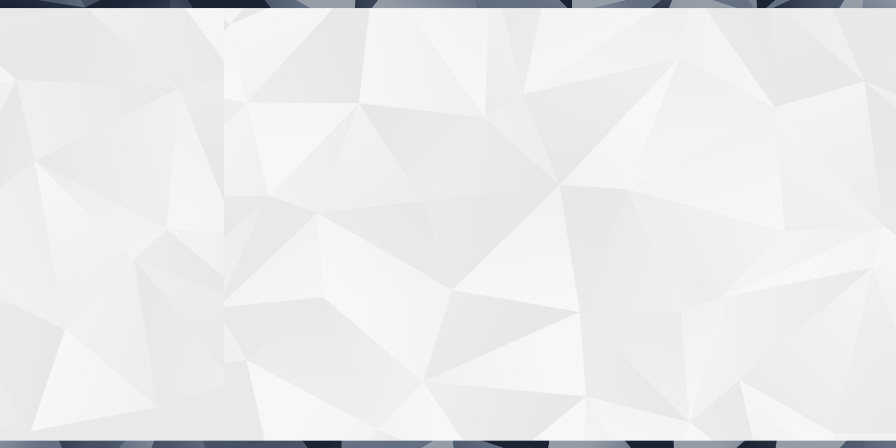
Write a Shadertoy shader that draws this background.

```glsl
// Pale low-poly paper between two thin dark faceted strips.
// A jittered grid is cut into triangles; each gets a random tone and a soft
// linear sheen, and the tone is mapped to a light or a dark palette.

const float CELL = 0.225;          // mean facet size, in canvas heights
const float JITTER = 0.76;         // vertex scatter, in cells
const float SHEEN = 0.34;          // tone change across one cell
const float TONE_SKEW = 1.3;       // above 1 favours the darker tones
const float SEAM_X = 0.5;          // vertical join of the two sheets
const float STRIP_TOP = 0.0182;
const float STRIP_BOTTOM = 0.0165;
const float PLAIN_TONE = 0.08;

const vec3 PAPER_LOW  = vec3(0.903, 0.908, 0.916);
const vec3 PAPER_HIGH = vec3(0.965, 0.969, 0.976);
const vec3 INK   = vec3(0.10, 0.14, 0.20);
const vec3 SLATE = vec3(0.27, 0.32, 0.39);
const vec3 STEEL = vec3(0.39, 0.44, 0.51);
const vec3 ASH   = vec3(0.58, 0.61, 0.65);

vec2 hash2(vec2 p) {
    vec3 q = fract(p.xyx * vec3(0.1031, 0.1030, 0.0973));
    q += dot(q, q.yzx + 33.33);
    return fract((q.xx + q.yz) * q.zy);
}

float cross2(vec2 a, vec2 b) { return a.x * b.y - a.y * b.x; }

float area2(vec2 a, vec2 b, vec2 c) { return cross2(b - a, c - a); }

// Distance to the left of the line a-b
float edgeDistance(vec2 p, vec2 a, vec2 b) {
    return cross2(b - a, p - a) / max(length(b - a), 1e-4);
}

vec2 meshVertex(vec2 cell, float seed) {
    return cell + 0.5 + JITTER * (hash2(cell + seed) - 0.5);
}

// Unfaceted margin beside the seam and along the lower left
float plainArea(vec2 p) {
    bool beside = p.x > SEAM_X && p.x < 0.62 && p.y < 0.58;
    bool below = p.x < 0.65 && p.y < 0.11;
    return beside || below ? 1.0 : 0.0;
}

// Adds one counter-clockwise facet as (tone * coverage, coverage)
vec2 facet(vec2 p, vec2 a, vec2 b, vec2 c, vec2 id, float blur, float plain) {
    float d = min(edgeDistance(p, a, b),
              min(edgeDistance(p, b, c), edgeDistance(p, c, a)));
    float coverage = smoothstep(-blur, blur, d);
    vec2 center = (a + b + c) / 3.0;
    vec2 rnd = hash2(id + 71.7);
    float angle = 6.2832 * rnd.y;
    float slope = SHEEN * dot(p - center, vec2(cos(angle), sin(angle)));
    float tone = pow(rnd.x, TONE_SKEW) + slope;
    tone = mix(tone, PLAIN_TONE, plain * plainArea(center * CELL));
    return vec2(clamp(tone, 0.0, 1.0), 1.0) * coverage;
}

// Tone of the triangle mesh at p
float meshTone(vec2 p, float seed, float plain) {
    vec2 q = p / CELL;
    float blur = 0.6 / (iResolution.y * CELL);
    vec2 sum = vec2(0.0);
    for (int y = -2; y <= 1; y++)
    for (int x = -2; x <= 1; x++) {
        vec2 cell = floor(q) + vec2(x, y);
        vec2 a = meshVertex(cell, seed);
        vec2 b = meshVertex(cell + vec2(1, 0), seed);
        vec2 c = meshVertex(cell + vec2(1, 1), seed);
        vec2 d = meshVertex(cell + vec2(0, 1), seed);
        vec2 id = cell * 2.0 + seed;
        // Split along the diagonal that avoids slivers
        float splitAC = min(area2(a, b, c), area2(a, c, d));
        float splitBD = min(area2(a, b, d), area2(b, c, d));
        if (splitAC > splitBD) {
            sum += facet(q, a, b, c, id, blur, plain);
            sum += facet(q, a, c, d, id + 1.0, blur, plain);
        } else {
            sum += facet(q, a, b, d, id, blur, plain);
            sum += facet(q, b, c, d, id + 1.0, blur, plain);
        }
    }
    return sum.x / max(sum.y, 1e-4);
}

vec3 darkPalette(float t) {
    vec3 col = mix(INK, SLATE, smoothstep(0.12, 0.38, t));
    col = mix(col, STEEL, smoothstep(0.38, 0.62, t));
    return mix(col, ASH, smoothstep(0.62, 0.9, t));
}

void mainImage(out vec4 fragColor, in vec2 fragCoord) {
    vec2 p = fragCoord / iResolution.y;
    float px = 0.5 / iResolution.y;

    // Two paper sheets joined at the seam
    float rightSheet = smoothstep(SEAM_X - px, SEAM_X + px, p.x);
    float tone = mix(meshTone(p, 137.0, 1.0), meshTone(p, 411.0, 1.0), rightSheet);
    vec3 col = mix(PAPER_LOW, PAPER_HIGH, tone);

    // Dark strips along the top and bottom
    float edge = min(p.y - STRIP_BOTTOM, 1.0 - STRIP_TOP - p.y);
    float strip = 1.0 - smoothstep(-px, px, edge);
    col = mix(col, darkPalette(meshTone(p, 263.0, 0.0)), strip);

    fragColor = vec4(col, 1.0);
}
```
